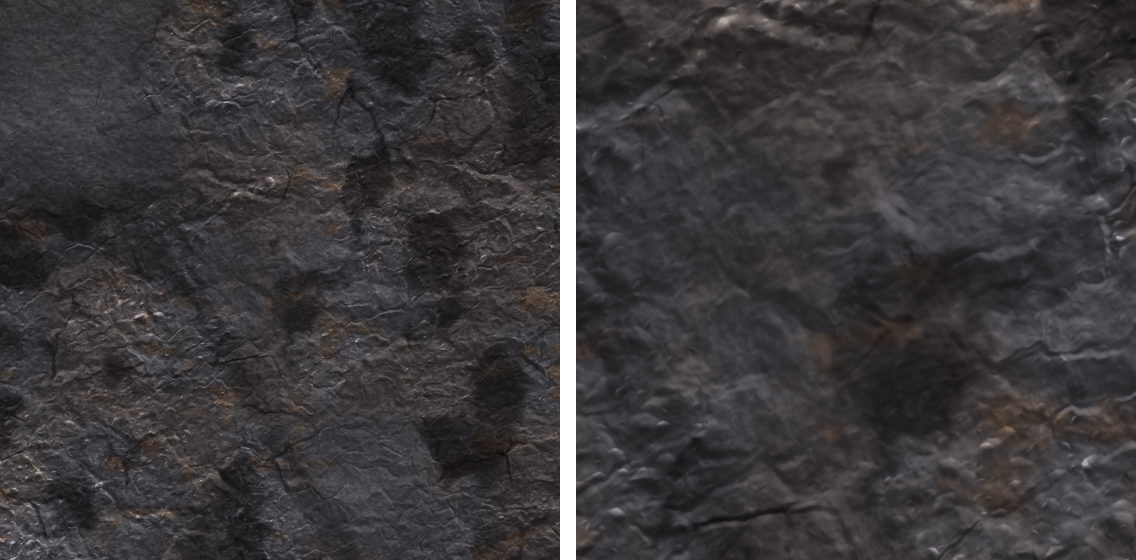
Left, the full canvas; right, a detail of the centre.
Give the GLSL for this texture, as a Shadertoy shader.

```glsl
float hash(vec2 p) {
    vec3 q = fract(p.xyx * 0.1031);
    q += dot(q, q.yzx + 33.33);
    return fract((q.x + q.y) * q.z);
}

vec2 hash2(vec2 p) {
    return vec2(hash(p), hash(p + 57.3));
}

mat2 rotate(float a) {
    return mat2(cos(a), -sin(a), sin(a), cos(a));
}

float noise(vec2 p) {
    vec2 i = floor(p), f = fract(p);
    f = f * f * (3.0 - 2.0 * f);
    return mix(mix(hash(i), hash(i + vec2(1, 0)), f.x),
               mix(hash(i + vec2(0, 1)), hash(i + 1.0), f.x), f.y);
}

float fbm(vec2 p) {
    float sum = 0.0, amp = 0.5;
    for (int i = 0; i < 5; i++) {
        sum += amp * noise(p);
        p = mat2(1.6, 1.2, -1.2, 1.6) * p + 11.7;
        amp *= 0.5;
    }
    return sum;
}

// Broken blocks: x = tilted face height, y = distance to the nearest crack
vec2 blocks(vec2 p) {
    vec2 cell = floor(p), offset = vec2(0), id = vec2(0);
    float first = 9.0, second = 9.0;
    for (int j = -1; j <= 1; j++)
    for (int i = -1; i <= 1; i++) {
        vec2 c = cell + vec2(i, j);
        vec2 d = p - c - hash2(c);
        float len = length(d);
        if (len < first) { second = first; first = len; offset = d; id = c; }
        else second = min(second, len);
    }
    float gap = second - first;
    float face = dot(offset, hash2(id + 9.0) - 0.5) + 0.25 * hash(id + 33.0);
    return vec2(face * smoothstep(0.0, 0.25, gap), gap);
}

// Loose angular chips, lit on top with a shadow underneath
float chips(vec2 p, float scale) {
    p *= scale;
    vec2 cell = floor(p);
    float sum = 0.0;
    for (int j = -1; j <= 1; j++)
    for (int i = -1; i <= 1; i++) {
        vec2 c = cell + vec2(i, j);
        float pick = hash(c + 3.0);
        float size = mix(0.22, 0.75, pick * pick);
        vec2 q = rotate((hash(c + 7.0) - 0.4) * 1.7) * (p - c - hash2(c));
        q *= vec2(1.0, 1.9) / size;
        vec2 s = q + vec2(0.1, 0.9);
        float body = mix(length(q), abs(q.x) + abs(q.y), 0.5);
        float glint = hash(c + 21.0);
        float lit = (0.4 + 0.6 * q.y) * (0.3 + 1.9 * glint * glint);
        sum += lit * smoothstep(1.1, 0.6, body) - 0.4 * smoothstep(1.3, 0.4, length(s));
    }
    return sum;
}

// Broad bends plus ragged small breaks
vec2 warp(vec2 p) {
    vec2 bend = vec2(fbm(p * 7.0), fbm(p * 7.0 + 31.0)) - 0.5;
    vec2 ragged = vec2(fbm(p * 38.0 + 5.0), fbm(p * 38.0 + 77.0)) - 0.5;
    return p + 0.06 * bend + 0.022 * ragged;
}

float strata(vec2 p) {
    float ridge = 1.0 - abs(2.0 * fbm(p * vec2(3.5, 8.0)) - 1.0);
    return 0.1 * ridge + 0.055 * fbm(p * vec2(14.0, 30.0) + 8.0);
}

// Strata fall steeply on the left and flatten to the right
float height(vec2 p, float slab) {
    vec2 w = warp(p);
    float right = smoothstep(0.35, 0.65, w.x + 0.5 * (w.y - 0.4));
    float rock = mix(strata(rotate(0.95) * w), strata(rotate(0.2) * w + 6.0), right);
    float broken = smoothstep(0.4, 0.62, fbm(p * 6.0 + 15.0));
    rock += 0.1 * fbm(w * 10.0) + 0.14 * broken * blocks(w * vec2(10.0, 12.0)).x;
    rock += 0.06 * (1.0 - 0.6 * broken) * blocks(rotate(0.5) * w * vec2(21.0, 30.0)).x;
    rock += 0.025 * fbm(w * 55.0);
    return mix(rock, 0.07 * fbm(w * 12.0) + 0.016 * fbm(p * vec2(60.0, 80.0)), slab);
}

void mainImage(out vec4 fragColor, in vec2 fragCoord) {
    vec2 p = fragCoord / iResolution.xy;
    vec2 w = warp(p);
    float broad = fbm(p * 5.0 + 2.0), patches = fbm(p * 13.0 + 40.0);

    // Regions: smooth wall, bare faces, rubble, falling spur
    float slab = 0.85 * smoothstep(0.07, -0.05, max(w.x - 0.28, 0.67 - w.y) + 0.12 * (broad - 0.5));
    float face = max(smoothstep(0.18, 0.06, length(w - vec2(0.51, 0.51))),
                     smoothstep(0.23, 0.08, length(w - vec2(0.68, 0.14))));
    float screeRight = smoothstep(0.32, 0.05, length((w - vec2(0.82, 0.6)) * vec2(0.8, 1.5)));
    float screeLeft = smoothstep(0.3, 0.05, length(w - vec2(0.03, 0.06)));
    float across = dot(w - vec2(0.36, 0.27), vec2(0.85, 0.53));
    float low = smoothstep(0.65, 0.5, w.y);
    float spur = low * smoothstep(0.06, 0.0, abs(across));
    float rubble = 0.35 + 0.6 * smoothstep(0.38, 0.6, patches) + 0.4 * (screeRight + screeLeft + spur);
    rubble *= (1.0 - 0.85 * slab) * (1.0 - 0.75 * face);

    // Relief lit from above
    float e = 0.0025;
    float slope = (height(p, slab) - height(p + e * vec2(0.3, 0.95), slab)) / e;
    float tone = 0.2 * slope / (1.0 + 0.25 * abs(slope)) * (1.0 - 0.25 * face);
    tone += rubble * (0.5 * chips(p, 52.0) + 0.4 * chips(p + 3.0, 90.0) + 0.12);

    // Sparse cracks, deep hollows and fine grain
    float crack = smoothstep(0.08, 0.0, blocks(w * vec2(8.0, 10.0) + 13.0).y);
    tone -= 0.6 * crack * smoothstep(0.48, 0.62, fbm(p * 11.0 + 70.0)) * (1.0 - 0.6 * slab);
    tone -= 0.65 * smoothstep(0.53, 0.68, fbm(w * 9.0 + 23.0)) * (1.0 - slab);
    tone -= 0.5 * smoothstep(0.06, 0.02, abs(w.x - 0.94)) * smoothstep(0.66, 0.76, w.y);
    tone -= 0.35 * low * smoothstep(0.04, 0.0, abs(across - 0.09));
    tone += 0.6 * (broad - 0.5) + 0.2 * screeLeft + 0.08 * face - 0.03 * slab;
    tone += 0.22 * (noise(p * 190.0) - 0.5) + 0.15 * (noise(p * vec2(260.0, 330.0)) - 0.5);
    float light = min(0.205 * exp(tone), 0.66);

    // Cool grey stone with earthy and rusty stains
    float earth = smoothstep(0.42, 0.62, fbm(p * 6.0 + 90.0) + 0.1 * screeRight) * (1.0 - slab);
    float rust = smoothstep(0.63, 0.78, fbm(p * vec2(15.0, 24.0) + 61.0) + 0.06 * screeRight) * (1.0 - slab);
    vec3 tint = mix(vec3(0.99, 0.98, 1.03), vec3(1.07, 0.98, 0.92), 0.75 * earth);
    tint = mix(tint, vec3(1.3, 0.98, 0.72), 0.5 * rust);
    fragColor = vec4(light * tint + vec3(0.012, 0.008, 0.012), 1.0);
}
```
